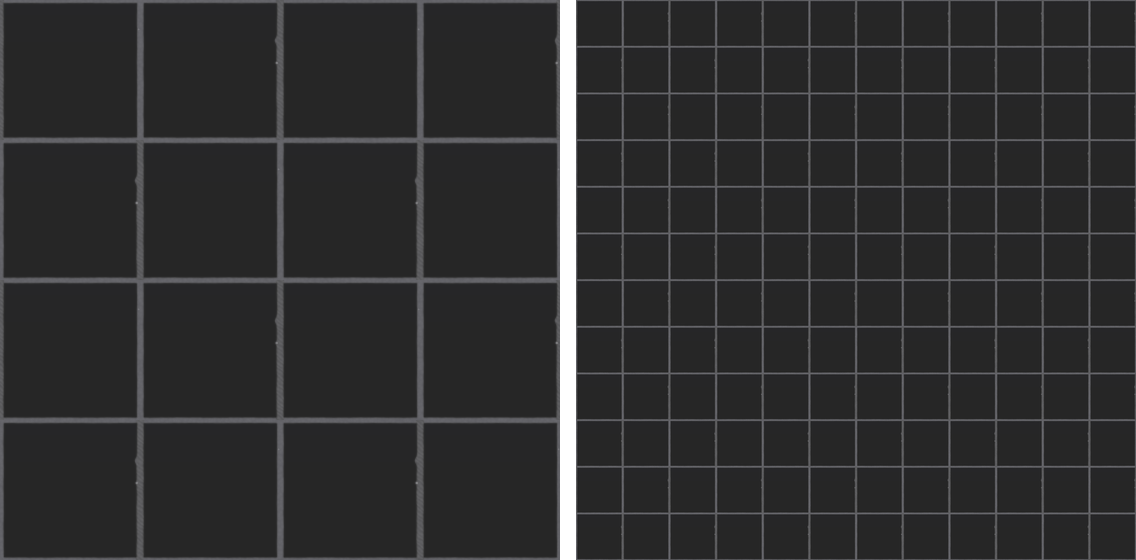
Left: one tile. Right: repeated 3 by 3.
Give the GLSL for this texture, as a Shadertoy shader.

```glsl
// Four by four glossy black square tiles with worn grey grout, tiling seamlessly.

const float TAU = 6.2831853;

vec2 hash2(vec2 p) {
    vec3 q = fract(p.xyx * vec3(0.1031, 0.1030, 0.0973));
    q += dot(q, q.yzx + 33.33);
    return fract((q.xx + q.yz) * q.zy);
}

// Distance to the nearest scattered point, wrapping after "period" cells
float cellular(vec2 uv, float period) {
    vec2 p = uv * period;
    vec2 cell = floor(p);
    float nearest = 2.0;
    for (int y = -1; y <= 1; y++) {
        for (int x = -1; x <= 1; x++) {
            vec2 id = cell + vec2(x, y);
            nearest = min(nearest, length(id + hash2(mod(id, period)) - p));
        }
    }
    return nearest;
}

// Layered sines with whole frequencies, so they wrap over the canvas
float ripple(vec2 uv) {
    return 0.5 * sin(TAU * dot(uv, vec2(9.0, 13.0)))
         + 0.3 * sin(TAU * dot(uv, vec2(-31.0, 27.0)) + 1.7)
         + 0.2 * sin(TAU * dot(uv, vec2(73.0, 61.0)) + 4.1);
}

float bump(float x, float center, float width) {
    float t = (x - center) / width;
    return exp(-t * t);
}

float roundedBox(vec2 p, vec2 low, vec2 high, float radius) {
    vec2 q = abs(p - 0.5 * (low + high)) - 0.5 * (high - low) + radius;
    return length(max(q, 0.0)) + min(max(q.x, q.y), 0.0) - radius;
}

void mainImage(out vec4 fragColor, in vec2 fragCoord) {
    vec2 uv = fragCoord / iResolution.xy;
    vec2 p = uv * 4.0;
    vec2 tile = floor(p);
    vec2 f = fract(p);
    float pixel = 4.0 / min(iResolution.x, iResolution.y);

    // Every other vertical joint, in a checkerboard, is chipped on its left
    float joint = round(p.x);
    float worn = 1.0 - mod(joint - 1.0 + tile.y, 2.0);
    float rough = ripple(uv);
    float chips = 0.012 * bump(f.y, 0.71, 0.025)
                + 0.010 * bump(f.y, 0.55, 0.012)
                + 0.003 * smoothstep(0.78, 0.7, f.y) * (1.0 + rough);

    // Tile outline, slightly uneven
    vec2 low = vec2(0.027, 0.018) + 0.0012 * rough;
    vec2 high = vec2(0.978 - worn * chips, 0.977) + 0.0012 * rough;
    float d = roundedBox(f, low, high, 0.008);
    float soft = max(0.004, 0.75 * pixel);
    float groutMask = smoothstep(-soft, soft, d);

    // Grout: darker beside the tiles, with mottling and diagonal scratches
    float grain = cellular(uv, 160.0);
    float scratches = sin(TAU * dot(uv, vec2(97.0, 131.0)) + 2.0 * rough);
    float light = smoothstep(0.0, 0.013, d);
    vec3 grout = mix(vec3(0.32, 0.32, 0.33), vec3(0.39, 0.39, 0.41), light);
    grout += 0.025 * (0.45 - grain) + 0.008 * rough;

    float inVertical = smoothstep(0.035, 0.025, abs(p.x - joint));
    float wornJoint = worn * inVertical;
    grout += wornJoint * (0.012 * scratches - vec3(0.025, 0.025, 0.035));

    // Tile face: nearly flat, a faint cool sheen on top and a dim bevel
    vec3 face = vec3(0.15) + vec3(0.0, 0.001, 0.006) * smoothstep(0.6, 1.0, f.y);
    face += 0.025 * smoothstep(-0.014, 0.0, d);
    vec3 color = mix(face, grout, groutMask);

    // Bright flecks: one on each chip, a fainter one on the other joints
    vec2 fleckCenter = mix(vec2(-0.010, 0.79), vec2(-0.022, 0.55), worn);
    float fleck = length(vec2(p.x - joint, f.y) - fleckCenter);
    color += mix(0.08, 0.17, worn) * smoothstep(0.010, 0.002, fleck);

    fragColor = vec4(color, 1.0);
}
```
